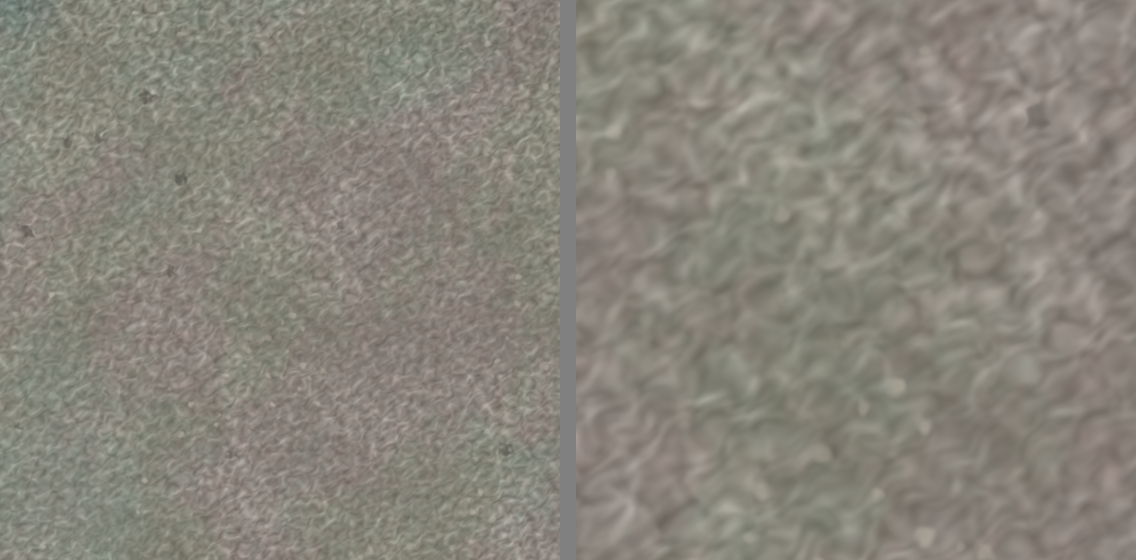
Left, the full canvas; right, a detail of the centre.
Reproduce this texture procedurally as a three.js fragment shader.

```glsl
varying vec2 vUv;

const vec3 MAUVE = vec3(0.538, 0.503, 0.479);
const vec3 OLIVE = vec3(0.522, 0.520, 0.470);
const vec3 SAGE = vec3(0.515, 0.545, 0.500);
const vec3 TEAL = vec3(0.420, 0.475, 0.455);
const vec3 CREAM = vec3(0.740, 0.720, 0.660);
const vec3 PIT = vec3(0.330, 0.315, 0.290);

vec2 hash2(vec2 p) {
  vec3 q = fract(p.xyx * vec3(0.1031, 0.1030, 0.0973));
  q += dot(q, q.yzx + 33.33);
  return fract((q.xx + q.yz) * q.zy);
}

float cornerSlope(vec2 cell, vec2 offset) {
  float angle = 6.2832 * hash2(cell).x;
  return dot(vec2(cos(angle), sin(angle)), offset);
}

// Gradient noise, centred on zero
float noise(vec2 p) {
  vec2 i = floor(p);
  vec2 f = p - i;
  vec2 u = f * f * f * (f * (f * 6.0 - 15.0) + 10.0);
  vec2 e = vec2(1.0, 0.0);
  float low = mix(cornerSlope(i, f), cornerSlope(i + e.xy, f - e.xy), u.x);
  float high = mix(cornerSlope(i + e.yx, f - e.yx), cornerSlope(i + e.xx, f - e.xx), u.x);
  return mix(low, high, u.y);
}

float fbm(vec2 p) {
  float sum = 0.0;
  float gain = 1.0;
  for (int i = 0; i < 4; i++) {
    sum += gain * noise(p);
    p = mat2(1.6, 1.2, -1.2, 1.6) * p + 17.3;
    gain *= 0.5;
  }
  return sum;
}

// Coordinates stretched along a slanted direction
vec2 slant(vec2 p, float angle, float stretch) {
  float c = cos(angle);
  float s = sin(angle);
  return vec2((c * p.x + s * p.y) / stretch, c * p.y - s * p.x);
}

// Soft irregular spots in a random share of grid cells
float spots(vec2 p, float cells, float share, float radius, float seed) {
  vec2 q = p * cells;
  q += 0.22 * vec2(noise(p * 90.0 + seed), noise(p * 90.0 + seed + 40.0));
  vec2 base = floor(q);
  float cover = 0.0;
  for (int y = -1; y <= 1; y++) {
    for (int x = -1; x <= 1; x++) {
      vec2 cell = base + vec2(float(x), float(y));
      vec2 pick = hash2(cell + seed + 50.0);
      vec2 centre = cell + 0.15 + 0.7 * hash2(cell + seed + 190.0);
      float size = radius * mix(0.6, 1.2, pick.y);
      float spot = 1.0 - smoothstep(0.25 * size, size, length(q - centre));
      cover = max(cover, spot * step(pick.x, share) * mix(0.5, 1.0, pick.y));
    }
  }
  return cover;
}

// Broad stains: olive and sage to the left and top, mauve elsewhere
vec3 stain(vec2 p) {
  float edge = 0.35 * smoothstep(0.45, 0.0, p.x) + 0.35 * smoothstep(0.7, 1.0, p.y);
  float patches = fbm(slant(p, 0.9, 1.4) * 4.5 + 12.0);
  vec3 colour = mix(MAUVE, OLIVE, smoothstep(-0.3, 0.4, patches + edge - 0.1));
  float sage = smoothstep(0.1, 0.75, fbm(p * 3.5 + 63.0) + edge);
  colour = mix(colour, SAGE, 0.65 * sage);
  float corner = length((p - vec2(0.0, 1.0)) * vec2(1.0, 1.7)) + 0.07 * patches;
  return mix(colour, TEAL, 0.8 * smoothstep(0.17, 0.02, corner));
}

// Fine slanted crumbs with a slight bias to bright crests
float grain(vec2 p) {
  vec2 warp = vec2(noise(p * 45.0 + 5.0), noise(p * 45.0 + 81.0));
  vec2 q = slant(p + 0.007 * warp, 0.6, 1.5);
  float crumbs = noise(q * 85.0 + 31.0);
  float dust = noise(q * 150.0 + 77.0);
  return 0.105 * crumbs + 0.08 * dust + 0.12 * max(crumbs, 0.0) * max(crumbs, 0.0);
}

void main() {
  vec2 p = vUv;
  vec3 colour = stain(p);

  // Lightness, from broad clouds to single crumbs
  float cloud = fbm(p * 6.0 + 140.0);
  float rough = 1.0 + 0.5 * cloud + 0.3 * smoothstep(0.7, 1.0, p.y);
  colour += 0.045 * cloud + 0.035 * noise(p * 32.0 + 9.0) + rough * grain(p);

  // Small shifts between pinkish and greenish
  float shift = noise(p * 24.0 + 210.0) + 0.8 * noise(p * 70.0 + 260.0);
  colour += shift * vec3(0.014, -0.007, -0.004);

  // Pale flecks gather in patches, dark pits stay rare
  float gather = smoothstep(-0.1, 0.45, fbm(p * 5.0 + 320.0));
  colour = mix(colour, CREAM, 0.65 * gather * spots(p, 60.0, 0.12, 0.42, 11.0));
  colour = mix(colour, PIT, 0.7 * spots(p, 14.0, 0.07, 0.2, 83.0));

  gl_FragColor = vec4(colour, 1.0);
}
```
